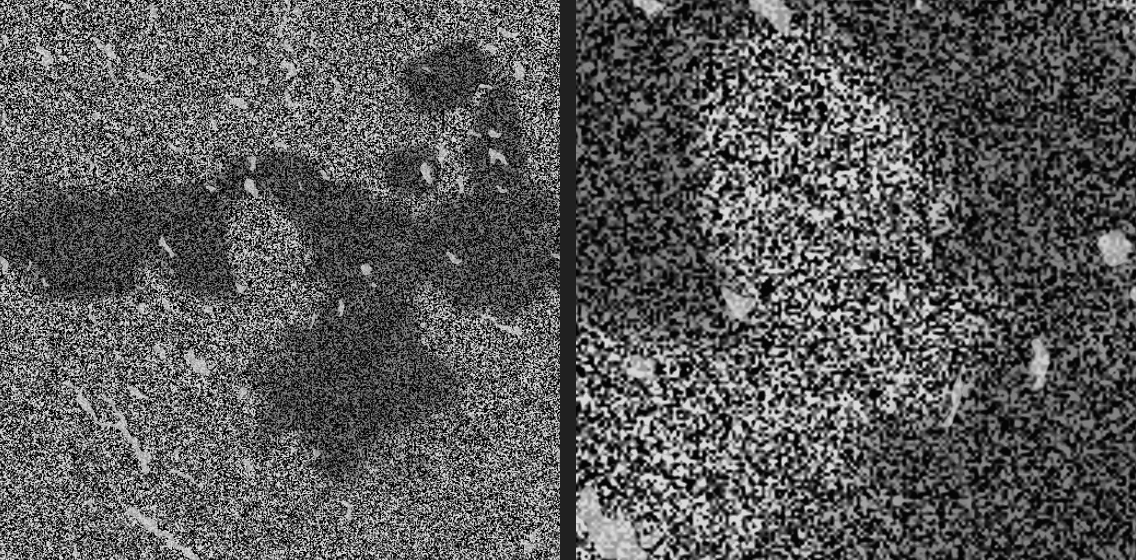
Left: the whole. Right: its middle third, enlarged.
This texture is drawn by a three.js fragment shader. Its source:

```glsl
varying vec2 vUv;

float hash(vec2 p) {
  vec3 q = fract(vec3(p.xyx) * 0.1031);
  q += dot(q, q.yzx + 33.33);
  return fract((q.x + q.y) * q.z);
}

vec2 gradient(vec2 cell) {
  float a = 6.2832 * hash(cell + 71.0);
  return vec2(cos(a), sin(a));
}

float gradientNoise(vec2 p) {
  vec2 i = floor(p), f = p - i;
  vec2 u = f * f * f * (f * (f * 6.0 - 15.0) + 10.0);
  vec2 e = vec2(1.0, 0.0);
  return mix(
    mix(dot(gradient(i), f), dot(gradient(i + e), f - e), u.x),
    mix(dot(gradient(i + e.yx), f - e.yx), dot(gradient(i + 1.0), f - 1.0), u.x), u.y);
}

float fbm(vec2 p) {
  float sum = 0.0, amp = 0.6;
  for (int i = 0; i < 4; i++) {
    sum += amp * gradientNoise(p);
    p = p * 2.03 + 17.3;
    amp *= 0.55;
  }
  return sum;
}

// Fine speckle, blended between neighbouring cells
float speckle(vec2 p) {
  vec2 i = floor(p), f = p - i;
  vec2 e = vec2(1.0, 0.0);
  return mix(mix(hash(i), hash(i + e), f.x),
             mix(hash(i + e.yx), hash(i + 1.0), f.x), f.y);
}

float segment(vec2 p, vec2 a, vec2 b) {
  vec2 d = b - a;
  return length(p - a - d * clamp(dot(p - a, d) / dot(d, d), 0.0, 1.0));
}

float blob(vec2 p, vec2 centre, vec2 radius) {
  return 1.0 - length((p - centre) / radius);
}

// Broad shadows: a ragged middle band with outlying patches
float shadow(vec2 p) {
  float d = blob(p, vec2(0.15, 0.57), vec2(0.19, 0.10));
  d = max(d, blob(p, vec2(0.36, 0.57), vec2(0.13, 0.11)));
  d = max(d, blob(p, vec2(0.48, 0.67), vec2(0.12, 0.06)));
  d = max(d, blob(p, vec2(0.62, 0.56), vec2(0.13, 0.11)));
  d = max(d, blob(p, vec2(0.86, 0.55), vec2(0.20, 0.11)));
  d = max(d, blob(p, vec2(0.80, 0.86), vec2(0.08, 0.07)));
  d = max(d, blob(p, vec2(0.88, 0.74), vec2(0.05, 0.13)));
  d = max(d, blob(p, vec2(0.74, 0.69), vec2(0.06, 0.05)));
  d = max(d, blob(p, vec2(0.64, 0.32), vec2(0.19, 0.19)) - 0.1);
  d = min(d, -blob(p, vec2(0.47, 0.56), vec2(0.07, 0.08)));
  d = max(d, -0.55);
  return smoothstep(-0.2, 0.3, d + 0.9 * fbm(p * 7.0));
}

// Scattered pale flakes, mostly leaning down to the right
float flakes(vec2 p) {
  vec2 q = p * 26.0, base = floor(q);
  float d = 1.0;
  for (int y = -1; y <= 1; y++) {
    for (int x = -1; x <= 1; x++) {
      vec2 cell = base + vec2(float(x), float(y));
      vec2 c = cell / 26.0;
      float density = 0.06 + 0.3 * smoothstep(0.58, 0.72, c.y)
        + 0.22 * exp(-30.0 * dot(c - vec2(0.5, 0.39), c - vec2(0.5, 0.39)));
      density *= 0.65 + 1.6 * gradientNoise(c * 5.0 + 4.0);
      if (hash(cell + 9.0) < density) {
        vec2 centre = cell + vec2(hash(cell + 21.0), hash(cell + 37.0));
        float a = -1.05 + 1.5 * (hash(cell + 53.0) - 0.5);
        float size = hash(cell + 91.0);
        vec2 arm = vec2(cos(a), sin(a)) * (0.08 + 0.36 * size * size);
        d = min(d, segment(q, centre - arm, centre + arm) - 0.05 - 0.1 * hash(cell + 113.0));
      }
    }
  }
  return d / 26.0;
}

// Long broken veins
float veins(vec2 p) {
  float d = segment(p, vec2(0.12, 0.32), vec2(0.18, 0.24)) - 0.004;
  d = min(d, segment(p, vec2(0.18, 0.24), vec2(0.22, 0.24)) - 0.004);
  d = min(d, segment(p, vec2(0.19, 0.295), vec2(0.225, 0.24)) - 0.003);
  d = min(d, segment(p, vec2(0.22, 0.24), vec2(0.265, 0.165)) - 0.007);
  d = min(d, segment(p, vec2(0.235, 0.09), vec2(0.35, 0.0)) - 0.006);
  d = min(d, segment(p, vec2(0.31, 0.16), vec2(0.36, 0.13)) - 0.003);
  d = min(d, segment(p, vec2(0.34, 0.365), vec2(0.365, 0.335)) - 0.008);
  d = min(d, segment(p, vec2(0.86, 0.43), vec2(0.93, 0.405)) - 0.003);
  return min(d, segment(p, vec2(0.755, 0.70), vec2(0.765, 0.685)) - 0.008);
}

void main() {
  vec2 p = vUv;
  vec2 warp = vec2(gradientNoise(p * 45.0), gradientNoise(p * 45.0 + 30.0));
  vec2 bent = p + 0.013 * warp;
  float ragged = 0.004 * gradientNoise(p * 110.0);
  float pale = 1.0 - smoothstep(-0.001, 0.002, min(flakes(bent), veins(bent)) + ragged);

  // Faint hairline scratches in the lower part
  float crease = abs(gradientNoise(p * vec2(4.0, 3.0) + p.yx * 2.0 + 8.0) + 0.05 * warp.x);
  float scratch = (1.0 - smoothstep(0.004, 0.016, crease)) * (1.0 - smoothstep(0.2, 0.5, p.y));

  float grain = clamp((speckle(p * 512.0 + 0.25) - 0.5) * 1.8 + 0.5, 0.0, 1.0);
  float light = (1.0 - 0.42 * shadow(p)) * (1.0 + 0.25 * fbm(p * 16.0 + 5.0));
  float tone = 0.02 + 0.85 * light * pow(grain, 1.15);
  tone = mix(tone, 0.5 + 0.25 * grain, 0.3 * scratch);
  tone = mix(tone, 0.66 + 0.18 * grain, 0.9 * pale);
  gl_FragColor = vec4(vec3(clamp(tone, 0.0, 0.85)), 1.0);
}
```
